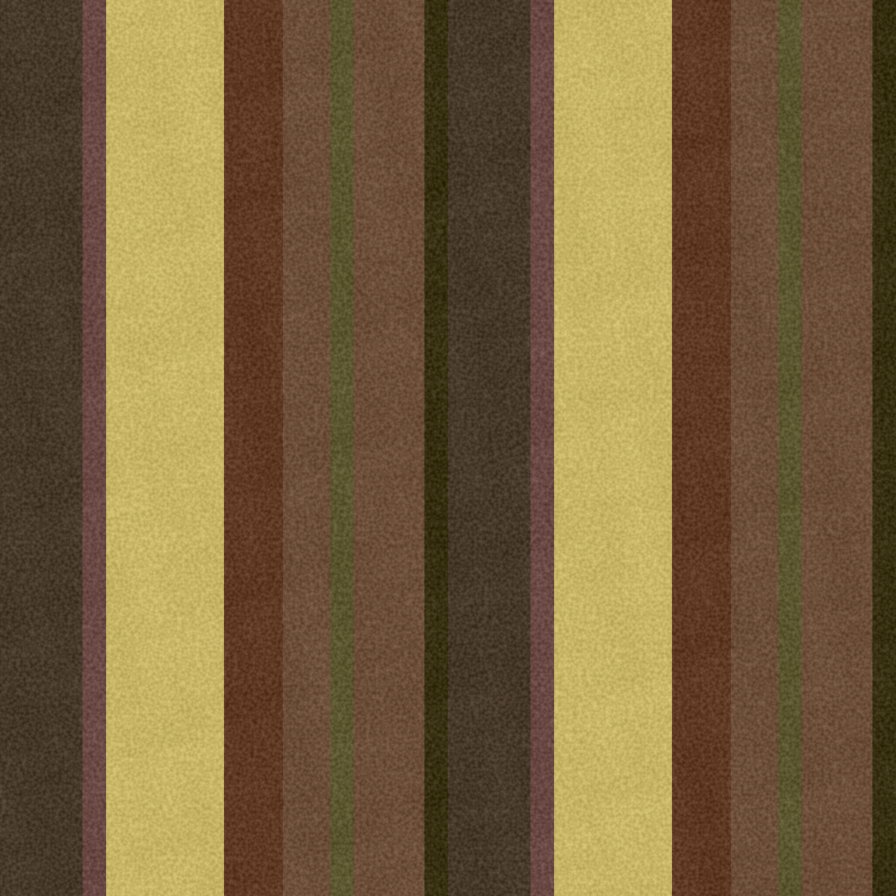
A three.js fragment shader for this pattern:

```glsl
// Vertical awning stripes in earthy browns and straw yellow, with a fine felt grain.
varying vec2 vUv;

#define REPEATS 2.0
#define UMBER vec3(0.278, 0.222, 0.160)
#define MAUVE vec3(0.415, 0.285, 0.265)
#define STRAW vec3(0.782, 0.710, 0.400)
#define RUST vec3(0.370, 0.222, 0.137)
#define BROWN vec3(0.422, 0.306, 0.222)
#define MOSS vec3(0.360, 0.335, 0.185)
#define OLIVE vec3(0.215, 0.185, 0.065)
#define LIGHT_CELLS 256.0
#define DARK_CELLS 190.0
#define GRAIN 0.085
#define MOTTLE 0.006

const float TAU = 6.2831853;
const float UNITS = 19.0; // narrow stripe widths in one repeat

vec2 hash2(vec2 p) {
  vec3 q = fract(p.xyx * vec3(0.1031, 0.1030, 0.0973));
  q += dot(q, q.yzx + 33.33);
  return fract((q.xx + q.yz) * q.zy);
}

// Distance to the nearest scattered point, wrapping after count cells
float cellNoise(vec2 uv, float count) {
  vec2 p = uv * count;
  vec2 cell = floor(p);
  float nearest = 8.0;
  for (int j = -1; j <= 1; j++) {
    for (int i = -1; i <= 1; i++) {
      vec2 c = cell + vec2(float(i), float(j));
      vec2 d = c + hash2(mod(c, count) + count) - p;
      nearest = min(nearest, dot(d, d));
    }
  }
  return sqrt(nearest);
}

// Replaces the colour to the right of an edge, with a smooth step
vec3 stripe(vec3 left, vec3 right, float x, float edge, float soft) {
  return mix(left, right, smoothstep(-soft, soft, x - edge));
}

vec3 stripes(float u) {
  float soft = 0.75 * fwidth(u * REPEATS * UNITS);
  float x = fract(u * REPEATS) * UNITS;
  vec3 c = stripe(OLIVE, UMBER, x, 0.0, soft);
  c = stripe(c, MAUVE, x, 3.5, soft);
  c = stripe(c, STRAW, x, 4.5, soft);
  c = stripe(c, RUST, x, 9.5, soft);
  c = stripe(c, BROWN, x, 12.0, soft);
  c = stripe(c, MOSS, x, 14.0, soft);
  c = stripe(c, BROWN, x, 15.0, soft);
  c = stripe(c, OLIVE, x, 18.0, soft);
  return stripe(c, UMBER, x, UNITS, soft);
}

// Broad, faint unevenness from sines with whole frequencies
float mottle(vec2 uv) {
  vec2 a = uv * TAU;
  return sin(3.0 * a.x + 5.0 * a.y + 2.0 * sin(4.0 * a.x - 2.0 * a.y))
       + sin(11.0 * a.x - 7.0 * a.y + 2.0 * sin(9.0 * a.y + 5.0 * a.x));
}

void main() {
  vec3 color = stripes(vUv.x);

  // Light specks against dark specks balance to zero on average
  float grain = cellNoise(vUv, DARK_CELLS) - cellNoise(vUv, LIGHT_CELLS);
  color += GRAIN * grain + MOTTLE * mottle(vUv);

  gl_FragColor = vec4(clamp(color, 0.0, 1.0), 1.0);
}
```
